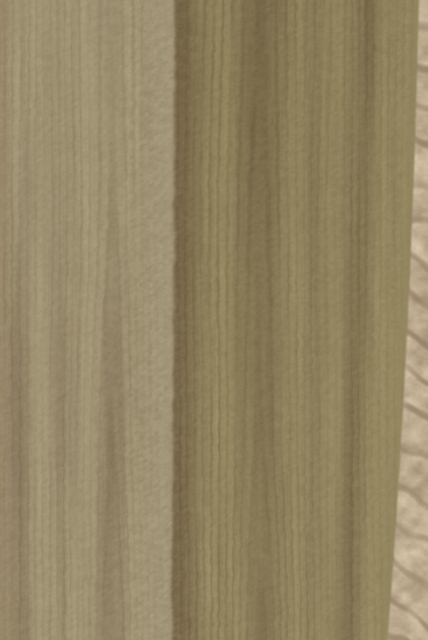
Give the GLSL for this texture, as a Shadertoy shader.

```glsl
// A blurred wooden post seen corner-on: a pale left face, a darker olive right face
// and a sliver of brick wall behind. Stretched noise makes the streaks, waved
// sines the fine growth ribs, and hyperbolic fronts the pointed grain arches.

float hash(vec2 p) {
    return fract(sin(dot(p, vec2(127.1, 311.7))) * 43758.5453);
}

float noise(vec2 p) {
    vec2 i = floor(p), f = fract(p);
    f = f * f * (3.0 - 2.0 * f);
    return mix(mix(hash(i), hash(i + vec2(1, 0)), f.x),
               mix(hash(i + vec2(0, 1)), hash(i + vec2(1, 1)), f.x), f.y);
}

float fbm(vec2 p) {
    float sum = 0.0, amp = 0.5;
    for (int i = 0; i < 4; i++) {
        sum += amp * noise(p);
        p = p * 2.03 + 17.3;
        amp *= 0.5;
    }
    return sum;
}

// Soft vertical streak around a centre line
float streak(float x, float centre, float width) {
    float d = (x - centre) / width;
    return exp(-d * d);
}

// Dark pointed arch opening downward from its tip
float arch(vec2 p, vec2 tip, float spread) {
    float drop = max(tip.y - p.y, 0.0);
    float halfWidth = spread * sqrt(drop);
    float inside = 1.0 - smoothstep(-0.012, 0.012, abs(p.x - tip.x) - halfWidth);
    return inside * smoothstep(0.0, 0.25, drop);
}

// Wavering ribs with thin grooves that bend into arches near the given axis
float ribs(vec2 p, float axis, float tipY) {
    float d = p.x - axis;
    float ring = sqrt(d * d + 0.0003) + 0.04 * (p.y - tipY) * streak(p.x, axis, 0.07);
    float phase = ring * 360.0 + 4.0 * noise(vec2(p.x * 16.0, p.y * 3.0));
    float wave = sin(phase) + 0.35 * sin(2.0 * phase + 1.0);
    float strength = 0.45 + 0.9 * noise(vec2(p.x * 40.0, p.y * 9.0));
    float fibre = noise(vec2(p.x * 170.0, p.y * 9.0)) - 0.5;
    return wave * strength + 1.6 * fibre;
}

vec3 leftFace(vec2 p, float corner) {
    float grain = fbm(vec2(p.x * 34.0, p.y * 2.5));
    float dark = 0.75 * streak(p.x, 0.025 + 0.02 * (1.0 - p.y), 0.028) * smoothstep(0.85, 0.3, p.y);
    dark += 0.5 * streak(p.x, 0.145, 0.013) * smoothstep(0.95, 0.3, p.y);
    dark += 0.45 * arch(p, vec2(0.262, 0.68), 0.045);
    dark += 0.3 * streak(p.x, 0.262, 0.032) + 0.04 + 0.9 * (grain - 0.44);
    vec3 col = mix(vec3(0.630, 0.580, 0.454), vec3(0.530, 0.464, 0.362), clamp(dark, 0.0, 1.0));
    // Greyer, paler rim beside the corner and a reddish shade at the far left
    col = mix(col, vec3(0.632, 0.585, 0.470), 0.7 * smoothstep(0.11, 0.03, corner - p.x));
    col = mix(col, vec3(0.54, 0.44, 0.34), 0.35 * smoothstep(0.035, 0.0, p.x));
    float fade = smoothstep(0.12, 0.03, corner - p.x);
    return col + 0.014 * ribs(p, 0.262, 0.6) * (1.0 - 0.7 * fade);
}

vec3 rightFace(vec2 p, float corner) {
    float grain = fbm(vec2(p.x * 38.0 + 9.0, p.y * 2.5));
    float dark = 0.95 * streak(p.x, corner + 0.012, 0.040);
    dark += 0.75 * streak(p.x, 0.605, 0.040 + 0.02 * p.y) * (0.65 + 0.35 * p.y);
    dark += 0.2 * arch(p, vec2(0.605, 0.2), 0.07);
    dark += 0.6 * streak(p.x, 0.815 + 0.045 * p.y, 0.028);
    dark += 0.2 * streak(p.x, 0.73, 0.02) + 0.12 + 0.7 * (grain - 0.45);
    vec3 col = mix(vec3(0.580, 0.531, 0.378), vec3(0.472, 0.409, 0.290), clamp(dark, 0.0, 1.0));
    // Ribs stand out most on the pale band next to the corner
    float relief = 0.012 + 0.013 * streak(p.x, 0.510, 0.05) + 0.006 * streak(p.x, 0.68, 0.05);
    col += relief * ribs(p, 0.605, 0.2) * vec3(1.0, 1.0, 0.8);
    return col + 0.020 * (0.5 - p.y);
}

vec3 brickWall(vec2 p) {
    float tilt = mix(0.45, 0.05, p.y);
    float wobble = 0.35 * noise(p * vec2(20.0, 14.0));
    float course = (p.y + (p.x - 0.95) * tilt) / 0.061 + wobble;
    float row = floor(course), f = fract(course);
    float joint = 1.0 - smoothstep(0.02, 0.16, min(f, 1.0 - f));
    joint *= 0.4 + 0.8 * noise(p * vec2(30.0, 40.0));
    vec3 col = vec3(0.745, 0.675, 0.565) + 0.07 * (hash(vec2(row, 8.0)) - 0.5);
    col += 0.24 * (fbm(p * vec2(38.0, 60.0)) - 0.47);
    return mix(col, vec3(0.58, 0.50, 0.41), 0.75 * joint);
}

void mainImage(out vec4 fragColor, in vec2 fragCoord) {
    vec2 uv = fragCoord / iResolution.xy;

    // Slow sway of the grain plus a fine sideways tremble
    vec2 p = uv;
    p.x += 0.012 * (noise(vec2(uv.x * 5.0, uv.y * 3.0)) - 0.5);
    p.x += 0.004 * (noise(vec2(uv.x * 40.0, uv.y * 80.0)) - 0.5);

    // Ragged corner between the two faces
    float corner = 0.402 + 0.008 * uv.y + 0.009 * (fbm(vec2(4.0, uv.y * 60.0)) - 0.47);
    float side = smoothstep(-0.006, 0.007, uv.x - corner);
    vec3 col = mix(leftFace(p, corner), rightFace(p, corner), side);
    col = mix(col, vec3(0.46, 0.38, 0.28), 0.35 * streak(uv.x, corner + 0.005, 0.008));

    // Small slanted flecks of the rough surface, strongest near the corner
    vec2 fleck = vec2(uv.x * 85.0, uv.y * 180.0 - uv.x * 45.0);
    float rough = 0.050 + 0.035 * streak(uv.x, corner - 0.05, 0.08);
    col += rough * (fbm(fleck) - 0.47);
    col += 0.020 * (noise(uv * vec2(190.0, 290.0)) - 0.5);

    // Leaning right border of the post with the wall behind it
    float border = 0.905 + 0.115 * uv.y - 0.042 * uv.y * uv.y;
    col = mix(col, vec3(0.57, 0.52, 0.37), 0.5 * streak(uv.x, border - 0.008, 0.014));
    col = mix(col, brickWall(uv), smoothstep(-0.004, 0.005, uv.x - border));

    fragColor = vec4(col, 1.0);
}
```
